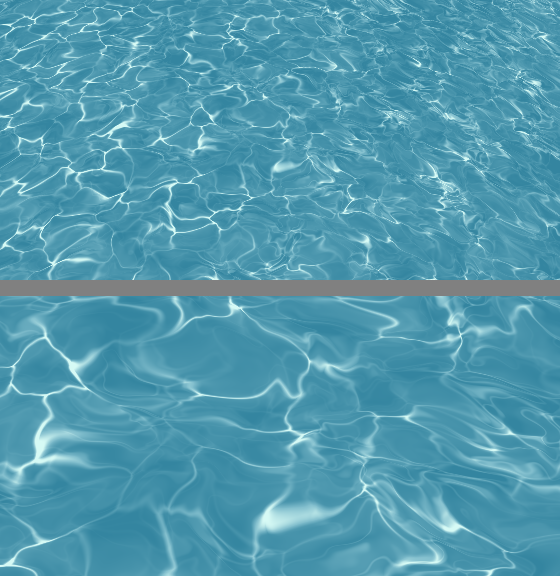
Top, the full canvas; bottom, a detail of the centre.
Write a WebGL 1 fragment shader that draws this texture.

```glsl
precision highp float;
// Sunlit pool water: a net of caustic lines over a blue floor, with fine ripples and glints.
uniform vec2 u_resolution;

const vec3 DEEP = vec3(0.235, 0.545, 0.645);
const vec3 PALE = vec3(0.50, 0.74, 0.80);
const vec3 GLINT = vec3(0.84, 0.98, 0.96);

vec2 hash2(vec2 p) {
  vec3 h = fract(p.xyx * vec3(0.1031, 0.1030, 0.0973));
  h += dot(h, h.yzx + 33.33);
  return fract((h.xx + h.yz) * h.zy);
}

float cornerSlope(vec2 cell, vec2 offset) {
  float angle = 6.2832 * hash2(cell).x;
  return dot(vec2(cos(angle), sin(angle)), offset);
}

// Gradient noise, roughly -0.7 to 0.7
float gradientNoise(vec2 p) {
  vec2 i = floor(p), f = p - i;
  vec2 u = f * f * f * (f * (f * 6.0 - 15.0) + 10.0);
  vec2 e = vec2(1.0, 0.0);
  float low = mix(cornerSlope(i, f), cornerSlope(i + e, f - e), u.x);
  float high = mix(cornerSlope(i + e.yx, f - e.yx), cornerSlope(i + 1.0, f - 1.0), u.x);
  return mix(low, high, u.y);
}

vec2 noisePair(vec2 p) {
  return vec2(gradientNoise(p), gradientNoise(p + vec2(37.2, 81.7)));
}

// Distances to the three nearest scattered points, nearest first
vec3 nearestThree(vec2 p) {
  vec2 cell = floor(p);
  vec3 near = vec3(9.0);
  for (int y = -2; y <= 2; y++) {
    for (int x = -2; x <= 2; x++) {
      vec2 c = cell + vec2(float(x), float(y));
      float d = length(c + 0.04 + 0.92 * hash2(c) - p);
      if (d < near.x) near = vec3(d, near.xy);
      else if (d < near.y) near = vec3(near.x, d, near.y);
      else near.z = min(near.z, d);
    }
  }
  return near;
}

// Bright cell borders with a soft halo and glowing junctions
float causticNet(vec2 p, float width, float sharpness) {
  vec3 near = nearestThree(p);
  float edge = near.y - near.x;
  float core = 1.0 - smoothstep(0.0, width, edge);
  float halo = exp(-7.0 * edge);
  float junction = exp(-8.0 * (near.z - near.x));
  return sharpness * core * (0.85 + 1.3 * junction) + 0.34 * halo;
}

// Thin bright outlines along the zero crossings of noise
float rippleLines(vec2 p, float width) {
  return 1.0 - smoothstep(0.0, width, abs(gradientNoise(p)));
}

void main() {
  vec2 uv = gl_FragCoord.xy / u_resolution.y;

  // Receding water surface, its waves bending down to the right
  float bend = uv.x - 0.7;
  float depth = 1.0 / (1.0 - 0.36 * (uv.y + 0.14 * bend * bend));
  vec2 water = vec2((uv.x - 0.9) * 7.6, 29.0) * depth;
  float pixel = 10.4 * depth * depth / u_resolution.y;
  float rough = smoothstep(0.6, 1.4, uv.x + 0.3 * gradientNoise(uv * 3.0));

  // Wavy distortion of the surface
  vec2 warped = water + 0.75 * noisePair(water * 0.6);
  warped += 0.36 * noisePair(warped * 1.7 + 11.0);
  warped += mix(0.08, 0.2, rough) * noisePair(warped * 3.6 + 23.0);

  // Patches where light gathers
  float patches = smoothstep(-0.35, 0.4, gradientNoise(water * 0.75 + 5.0));
  float clusters = smoothstep(-0.1, 0.4, gradientNoise(water * vec2(0.7, 0.5) + 61.0));

  // Broad shading of the floor
  float tone = 0.02 + 0.30 * gradientNoise(warped * 0.8 + 9.0);
  tone += 0.24 * gradientNoise(warped * vec2(1.6, 2.0) + 31.0);
  tone += 0.22 * gradientNoise(uv * 2.3 + 17.0);
  tone += 0.10 * (0.6 - uv.y);

  // Large and small caustic nets
  float width = 0.08 + 1.1 * pixel;
  float sharpness = 1.0 / (1.0 + 2.5 * pixel);
  float largeNet = causticNet(warped, width, sharpness);
  tone += largeNet * mix(0.25 + 1.05 * patches, 0.12 + 0.75 * patches, rough);
  float smallNet = causticNet(warped * vec2(1.5, 1.8) + 47.0, width * 1.5, sharpness);
  tone += smallNet * mix(0.18, 0.5, rough) * (0.25 + 0.95 * clusters);

  // Fine ripples and short sparkling dashes
  vec2 fine = warped * vec2(1.6, 2.3) + 0.3 * noisePair(water * 3.0);
  float ripples = rippleLines(fine + 71.0, 0.06 + 0.5 * pixel);
  tone += ripples * (0.06 + 0.40 * clusters * (0.45 + 0.55 * rough));
  float dashes = smoothstep(0.18, 0.45, gradientNoise(fine * vec2(1.3, 1.6) + 93.0));
  tone += dashes * (0.12 + 0.75 * clusters * mix(0.45, 1.0, rough));

  // Small dark and light flecks over the whole surface
  float flecks = gradientNoise(fine * vec2(1.7, 1.9) + 121.0);
  tone += flecks * (0.16 + 0.24 * clusters);

  vec3 color = mix(DEEP, PALE, clamp(tone, -0.12, 1.0));
  color = mix(color, GLINT, smoothstep(0.85, 2.0, tone));
  gl_FragColor = vec4(color, 1.0);
}
```
